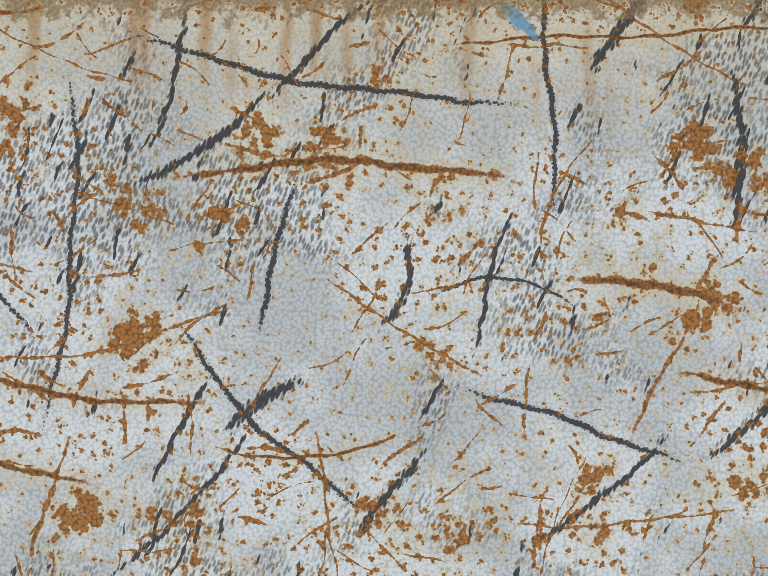
Write a WebGL 1 fragment shader that draws this texture.

```glsl
precision highp float;
// Weathered painted steel: pale blue-grey paint with warm stains, dry black
// scuffs, and rusty gashes, nicks and patches. Strokes are bent segments
// scattered on jittered grids, worn away by layered cellular noise.

uniform vec2 u_resolution;

#define GASH_SHARE 0.55
#define SCRATCH_SHARE 0.50
#define NICK_SHARE 0.42
#define SCUFF_SHARE 0.40
#define HATCH_SHARE 0.60
#define PATCH_LEVEL 0.22
#define FLECK_LEVEL 0.23
#define STAIN_STRENGTH 0.75
#define BRUSH_ANGLE 1.22
#define GRAIN_SCALE 150.0

const vec3 PALE_PAINT = vec3(0.79, 0.815, 0.825);
const vec3 GREY_PAINT = vec3(0.63, 0.655, 0.67);
const vec3 WARM_STAIN = vec3(0.74, 0.70, 0.60);
const vec3 ORANGE_RUST = vec3(0.60, 0.40, 0.21);
const vec3 DARK_RUST = vec3(0.35, 0.23, 0.15);
const vec3 SCUFF_BLACK = vec3(0.20, 0.20, 0.21);
const vec3 EDGE_OCHRE = vec3(0.56, 0.49, 0.36);
const vec3 BLUE_PAINT = vec3(0.36, 0.56, 0.70);

vec2 hash2(vec2 p) {
  vec3 q = fract(p.xyx * vec3(0.1031, 0.1030, 0.0973));
  q += dot(q, q.yzx + 33.33);
  return fract((q.xx + q.yz) * q.zy);
}

// Distance to the nearest scattered point
float cell(vec2 p) {
  vec2 id = floor(p);
  float nearest = 2.0;
  for (int j = -1; j <= 1; j++)
    for (int i = -1; i <= 1; i++) {
      vec2 c = id + vec2(float(i), float(j));
      vec2 d = c + hash2(c) - p;
      nearest = min(nearest, dot(d, d));
    }
  return sqrt(nearest);
}

float layers(vec2 p) {
  return 0.5 * cell(p) + 0.3 * cell(p * 2.1 + 7.3) + 0.2 * cell(p * 4.3 + 15.1);
}

float under(float lo, float hi, float v) { return 1.0 - smoothstep(lo, hi, v); }

// Turns a stroke profile into a mark eaten away by wear
float ink(float profile, float wear) { return smoothstep(0.0, 0.35, profile - wear); }

// Bent, tapered segments, one per grid cell; 1 on the spine, 0 outside
float strokes(vec2 p, float size, float angle, float spread, float width, float share, float seed) {
  vec2 g = p / size;
  vec2 id = floor(g);
  float best = 0.0;
  for (int j = -1; j <= 1; j++)
    for (int i = -1; i <= 1; i++) {
      vec2 c = id + vec2(float(i), float(j));
      vec2 place = hash2(c + seed);
      vec2 pose = hash2(c + seed + 57.0);
      vec2 kind = hash2(c + seed + 91.0);
      float turn = angle + spread * (2.0 * pose.x - 1.0);
      vec2 axis = vec2(cos(turn), sin(turn));
      vec2 d = g - c - 0.2 - 0.6 * place;
      float along = dot(d, axis) / mix(0.35, 1.05, pose.y);
      float bend = 0.25 * (kind.x - 0.5) * along * along;
      float across = abs(dot(d, vec2(-axis.y, axis.x)) + bend) * size;
      float body = max(1.0 - across / (width * mix(0.4, 1.0, kind.y)), 0.0);
      float taper = max(1.0 - pow(abs(along), 4.0), 0.0);
      best = max(best, body * taper * step(fract(kind.x * 7.0), share));
    }
  return best;
}

void main() {
  vec2 p = gl_FragCoord.xy / u_resolution.y;
  vec2 w = p + 0.004 * vec2(sin(p.y * 23.0 + sin(p.x * 17.0)), sin(p.x * 19.0 + 2.0 * sin(p.y * 13.0)))
             + 0.0015 * vec2(sin(p.y * 91.0 + p.x * 37.0), sin(p.x * 83.0 - p.y * 41.0));

  // Shared noise fields
  float grain = cell(p * GRAIN_SCALE);
  float chips = layers(w * 38.0);
  float broad = layers(w * 3.5 + 3.0);
  float patches = layers(w * 4.0 + 9.0) + 0.5 * (chips - 0.45);
  float zone = layers(p * 3.0 + 20.0);
  vec2 brush = vec2(cos(BRUSH_ANGLE), sin(BRUSH_ANGLE));
  float dry = cell(vec2(dot(p, vec2(-brush.y, brush.x)) * 150.0, dot(p, brush) * 55.0));

  // Mottled paint
  float tone = 0.65 * smoothstep(0.28, 0.65, broad) + 0.45 * smoothstep(0.2, 0.8, grain) - 0.08;
  vec3 color = mix(PALE_PAINT, GREY_PAINT, clamp(tone, 0.0, 1.0));

  // Warm stains around rust and below the top edge
  float halo = strokes(w, 0.42, -0.06, 0.14, 0.05, GASH_SHARE, 11.0);
  float stain = 0.7 * under(0.2, 0.42, patches) + 0.6 * under(0.24, 0.4, chips) + 0.7 * halo;
  stain += 0.7 * smoothstep(0.7, 1.0, p.y);
  color = mix(color, WARM_STAIN, STAIN_STRENGTH * min(stain, 1.0));
  float drips = under(0.05, 0.28, cell(vec2(w.x * 16.0, p.y * 1.3))) * smoothstep(0.72, 1.0, p.y);
  color = mix(color, ORANGE_RUST, 0.5 * drips);

  // Black scuffs, slashes and hatching with a dry-brush texture
  float scuff = strokes(w, 0.20, 1.2, 0.65, 0.018, SCUFF_SHARE, 53.0);
  float slash = strokes(w, 0.38, 2.2, 0.9, 0.013, SCUFF_SHARE, 83.0);
  float hatch = strokes(p, 0.06, BRUSH_ANGLE, 0.25, 0.010, HATCH_SHARE, 71.0);
  hatch *= smoothstep(0.42, 0.56, zone);
  float dust = 0.5 * smoothstep(0.42, 0.65, zone) * under(0.2, 0.5, dry);
  float black = max(ink(scuff, 0.85 * dry), ink(slash, 0.7 * grain));
  black = max(black, ink(hatch, 0.8 * dry));
  color = mix(color, SCUFF_BLACK, max(dust, 0.85 * black));

  // Rust lines, nicks, flecks and patches
  float gash = strokes(w, 0.42, -0.06, 0.14, 0.011, GASH_SHARE, 11.0);
  float scratch = strokes(w, 0.26, 0.9, 1.5, 0.006, SCRATCH_SHARE, 23.0);
  float nick = strokes(w, 0.06, 0.3, 1.3, 0.006, NICK_SHARE, 37.0);
  float rust = max(ink(gash, 1.3 * (chips - 0.3)), ink(scratch, 1.6 * (chips - 0.28)));
  rust = max(rust, ink(nick, 2.2 * (chips - 0.3) + 0.8 * (broad - 0.4)));
  rust = max(rust, under(PATCH_LEVEL - 0.04, PATCH_LEVEL + 0.02, patches));
  rust = max(rust, under(FLECK_LEVEL - 0.04, FLECK_LEVEL + 0.02, chips + 0.35 * (broad - 0.45)));
  float depth = smoothstep(0.25, 0.75, grain) * 0.6 + 0.5 * smoothstep(0.3, 0.8, gash);
  color = mix(color, mix(ORANGE_RUST, DARK_RUST, min(depth, 1.0)), 0.9 * rust);

  // Blue paint remnant and corroded top edge
  vec2 m = p - vec2(0.9, 0.965);
  float smear = 1.0 - abs(m.x + m.y) / 0.025 - pow(abs(m.x - m.y) / 0.09, 2.0);
  color = mix(color, BLUE_PAINT, 0.8 * ink(smear, 0.8 * (chips - 0.2)));
  float edge = smoothstep(0.965, 0.995, p.y + 0.12 * (chips - 0.45));
  color = mix(color, mix(EDGE_OCHRE, DARK_RUST, 0.5 * grain), 0.75 * edge);

  gl_FragColor = vec4(color * (1.03 - 0.07 * grain), 1.0);
}
```
